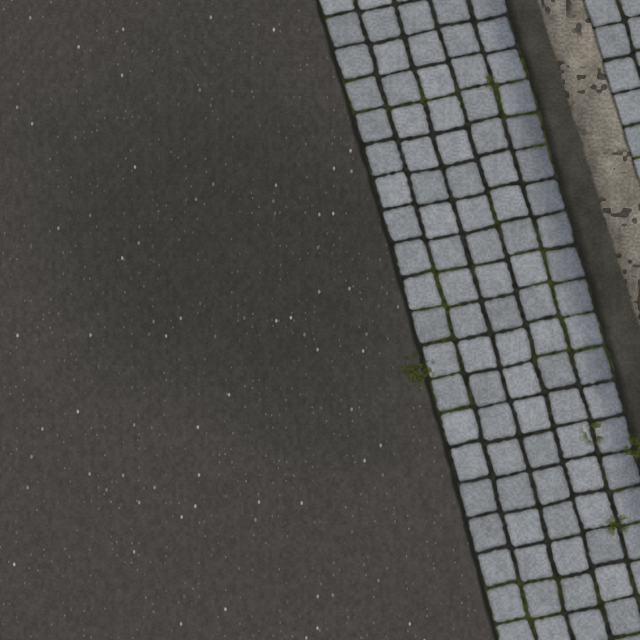
A Shadertoy shader for this texture:

```glsl
#define COLUMN_WIDTH 0.0586
#define STONE_SIZE vec2(0.056, 0.053)
#define JOINT_HALF vec2(0.0037, 0.0025)
#define ASPHALT_WARM vec3(0.282, 0.270, 0.258)
#define ASPHALT_COOL vec3(0.238, 0.234, 0.222)
#define STONE_COLOR vec3(0.535, 0.548, 0.562)
#define JOINT_COLOR vec3(0.155, 0.157, 0.140)
#define WALL_COLOR vec3(0.245, 0.240, 0.218)
#define KERB_COLOR vec3(0.465, 0.445, 0.405)
#define MOSS_COLOR vec3(0.225, 0.255, 0.110)

float hash(vec2 p) {
    return fract(sin(dot(p, vec2(127.1, 311.7))) * 43758.5453);
}

float noise(vec2 p) {
    vec2 i = floor(p), f = fract(p);
    f = f * f * (3.0 - 2.0 * f);
    return mix(mix(hash(i), hash(i + vec2(1, 0)), f.x),
               mix(hash(i + vec2(0, 1)), hash(i + vec2(1, 1)), f.x), f.y);
}

float fbm(vec2 p) {
    float sum = 0.0, amp = 0.5;
    for (int i = 0; i < 4; i++) {
        sum += amp * noise(p);
        p = p * 2.03 + 17.3;
        amp *= 0.5;
    }
    return sum;
}

// Left border of the paving; t runs downward from the top
float pavingEdge(float t) {
    return 0.497 + 0.281 * t + 0.006 * sin(3.14159 * t);
}

float boxDistance(vec2 p, vec2 halfSize, float radius) {
    vec2 q = abs(p) - halfSize + radius;
    return length(max(q, 0.0)) + min(max(q.x, q.y), 0.0) - radius;
}

float blob(vec2 p, vec2 center, float radius) {
    return 1.0 - smoothstep(0.2, 1.0, length(p - center) / radius);
}

// Sparse pale chips, slightly elongated, in a jittered grid
float chips(vec2 p, float cells, float density, float radius) {
    vec2 cell = floor(p * cells), f = fract(p * cells);
    float pick = hash(cell + cells);
    vec2 center = 0.3 + 0.4 * vec2(hash(cell + 3.7), hash(cell + 9.2));
    float d = length((f - center) * vec2(1.0, 0.7));
    return step(pick, density) * (1.0 - smoothstep(radius * 0.3, radius, d)) * hash(cell + 21.4);
}

vec3 asphalt(vec2 p, float grain) {
    float cool = blob(p, vec2(0.34, 0.66), 0.42) + 0.35 * blob(p, vec2(0.53, 0.48), 0.3);
    cool += 0.9 * (fbm(p * vec2(4.0, 6.0)) - 0.47);
    vec3 color = mix(ASPHALT_WARM, ASPHALT_COOL, clamp(cool, 0.0, 1.0));
    color *= 1.0 + 0.13 * (grain - 0.5) + 0.14 * (noise(p * vec2(180.0, 120.0)) - 0.5);
    color += 0.13 * chips(p, 95.0, 0.22, 0.20);
    color += 0.38 * chips(p + 0.37, 42.0, 0.09, 0.13);
    return color;
}

vec3 paving(vec2 p, float u, float t, float grain, float px) {
    // Rows slant upward to the right and widen slightly downward
    float s = t + 0.207 * u - 0.0542;
    vec2 grid = vec2(u / COLUMN_WIDTH, s * (20.05 - 1.22 * s) + 0.5);
    grid += 0.07 * (vec2(noise(p * 23.0), noise(p * 19.0 + 40.0)) - 0.5);
    grid.y += 0.14 * (hash(vec2(floor(grid.x), 5.0)) - 0.5);
    vec2 id = floor(grid);
    vec2 local = (fract(grid) - 0.5) * STONE_SIZE;
    vec2 jitter = vec2(hash(id + 1.3), hash(id + 7.9)) - 0.5;
    float d = boxDistance(local - 0.0016 * jitter, STONE_SIZE * 0.5 - JOINT_HALF, 0.005);
    d += 0.0022 * (noise(p * 150.0) - 0.5);

    // Stone faces, toned individually and dimmer beside the wall
    vec3 stone = STONE_COLOR * (0.94 + 0.11 * hash(id));
    stone *= 1.0 + 0.16 * (grain - 0.5) + 0.18 * (fbm(p * 65.0) - 0.47);
    float beside = smoothstep(4.0, 4.9, grid.x) * (1.0 - step(6.0, grid.x));
    stone *= mix(vec3(1.0), vec3(0.78, 0.79, 0.82), beside);
    stone *= 0.86 + 0.14 * smoothstep(0.0, 0.006, -d);

    // Mossy joints
    float green = smoothstep(0.48, 0.68, fbm(p * 13.0 + 4.0)) * 0.6;
    vec3 joint = mix(JOINT_COLOR, MOSS_COLOR, green) * (0.75 + 0.5 * noise(p * 170.0));
    return mix(stone, joint, smoothstep(-px, px + 0.0008, d));
}

vec3 kerbTop(vec2 p, float across, float grain) {
    vec3 color = KERB_COLOR * (0.82 + 0.38 * fbm(p * 38.0));
    color *= 1.0 + 0.24 * (grain - 0.5);
    float pits = smoothstep(0.57, 0.72, noise(p * 125.0)) * smoothstep(0.35, 0.6, noise(p * 24.0));
    color *= 1.0 - 0.42 * pits;
    return color * mix(0.83, 1.06, smoothstep(0.0, 0.03, across));
}

void mainImage(out vec4 fragColor, in vec2 fragCoord) {
    vec2 p = fragCoord / iResolution.xy;
    float px = 1.0 / iResolution.y;
    float t = 1.0 - p.y;
    float grain = noise(p * 330.0);
    float wobble = 0.004 * (noise(p * 45.0) - 0.5);
    float u = p.x - pavingEdge(t);
    float wall = u - 5.0 * COLUMN_WIDTH + wobble;
    float kerb = p.x - (0.840 + 0.310 * t) + wobble;
    float farSide = p.x - (0.913 + 0.300 * t) + wobble;

    // Road, dark seam and paving
    vec3 stones = paving(p, u, t, grain, px);
    vec3 color = asphalt(p, grain);
    float seam = smoothstep(-0.009, -0.002, u + wobble);
    color = mix(color, JOINT_COLOR * 0.85, seam);
    color = mix(color, stones, smoothstep(-px, px, u));

    // Shaded kerb wall, darkest at its foot
    vec3 shade = WALL_COLOR * (0.78 + 0.42 * fbm(p * 30.0)) * (0.92 + 0.16 * grain);
    shade *= mix(0.62, 1.04, smoothstep(0.0, 0.016, wall));
    color = mix(color, shade, smoothstep(-px, px, wall));

    // Lit kerb top and the stones beyond it
    color = mix(color, kerbTop(p, kerb, grain), smoothstep(-0.003, 0.003, kerb));
    color = mix(color, stones, smoothstep(-px, px, farSide));
    color *= 1.0 - 0.35 * (1.0 - smoothstep(0.0, 0.005, abs(farSide)));

    // Tufts growing from the joints
    float tuft = blob(p, vec2(0.654, 0.425), 0.035) + blob(p, vec2(0.965, 0.180), 0.025);
    tuft += blob(p, vec2(0.770, 0.874), 0.018) + blob(p, vec2(0.927, 0.325), 0.026);
    tuft += blob(p, vec2(0.995, 0.300), 0.030);
    tuft *= smoothstep(0.35, 0.65, noise(p * 140.0));
    color = mix(color, MOSS_COLOR * (0.7 + 0.6 * grain), clamp(tuft, 0.0, 0.85));

    fragColor = vec4(color, 1.0);
}
```
